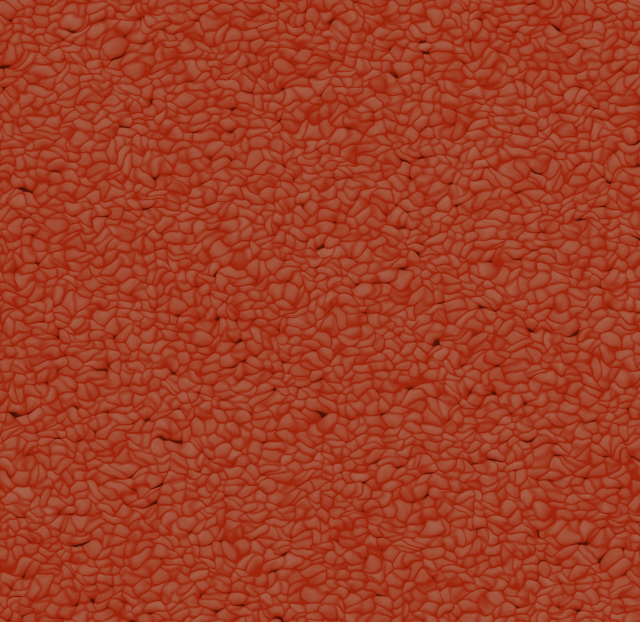
Write a Shadertoy shader that draws this texture.

```glsl
// Brick-red looped pile: small overlapping tufts in loose rows, lit from above.
#define TUFTS vec2(50.0, 64.0)      // tufts per canvas width, across and up
#define JITTER 0.85                 // scatter of tufts inside their cells
#define STRETCH 0.38                // how far tufts depart from round
#define HEIGHT_SPREAD 0.32          // difference in height between tufts
#define LIGHT vec2(-0.24, 0.97)     // direction towards the light
#define SHADOW_DEPTH 0.85
#define LIT_COLOR vec3(0.655, 0.365, 0.275)
#define RED_COLOR vec3(0.620, 0.145, 0.045)
#define CREVICE_COLOR vec3(0.250, 0.055, 0.020)

vec3 hash3(vec2 cell) {
    vec3 h = fract(cell.xyx * vec3(0.1031, 0.1030, 0.0973));
    h += dot(h, h.yxz + 33.33);
    return fract((h.xxy + h.yzz) * h.zyx);
}

// Layered sines: slow, smooth variation in about -1..1
float waves(vec2 p) {
    float sum = 0.0, amp = 0.5;
    for (int i = 0; i < 4; i++) {
        sum += amp * sin(p.x + 1.7 * sin(p.y * 0.8 + float(i))) * cos(p.y * 1.1 + 0.6 * p.x);
        p = mat2(1.5, 1.1, -1.1, 1.5) * p + 2.3;
        amp *= 0.6;
    }
    return sum;
}

// Highest of the overlapping domes: x = height, y = lead over the runner-up, z = tuft id
vec3 tufts(vec2 p) {
    vec2 base = floor(p);
    vec3 top = vec3(-9.0, -9.0, 0.0);
    for (int y = -1; y <= 1; y++)
    for (int x = -1; x <= 1; x++) {
        vec2 cell = base + vec2(x, y);
        vec3 rnd = hash3(cell);
        vec3 form = hash3(cell + 71.7);
        vec2 d = p - cell - 0.5 - JITTER * (rnd.xy - 0.5);
        float angle = 3.14159 * form.x;
        vec2 axis = vec2(cos(angle), sin(angle));
        float squash = STRETCH * form.y;
        d = vec2(dot(d, axis) * (1.0 - 0.6 * squash), dot(d, vec2(-axis.y, axis.x)) * (1.0 + squash));
        float h = HEIGHT_SPREAD * rnd.z - dot(d, d);
        if (h > top.x) top = vec3(h, top.x, form.z);
        else top.y = max(top.y, h);
    }
    return vec3(top.x, top.x - top.y, top.z);
}

void mainImage(out vec4 fragColor, in vec2 fragCoord) {
    vec2 uv = fragCoord / iResolution.x;
    vec2 p = uv * TUFTS;

    // Bend the rows and vary the tuft outlines
    p += 0.9 * vec2(waves(uv * 17.0), waves(uv * 21.0 + 5.0));
    p += 0.16 * vec2(sin(p.y * 2.7 + 2.0 * sin(p.x * 0.9)), sin(p.x * 2.3 + 2.0 * sin(p.y * 1.1)));

    // Shape: slope towards the light and shadow thrown by tufts above
    vec3 tuft = tufts(p);
    float slope = 0.0, shade = 0.0;
    for (int i = 1; i <= 3; i++) {
        float reach = 0.2 * float(i);
        float rise = tufts(p + LIGHT * reach).x - tuft.x;
        if (i == 1) slope = -rise;
        shade = max(shade, rise - 0.8 * reach);
    }

    // Tone: pale crowns, saturated red creases, faint fibre mottling
    float crease = smoothstep(0.0, 0.45, tuft.y);
    float fibre = tufts(p * 2.3 + 17.0).x;
    float tone = 0.25 + 0.38 * crease + 0.6 * tuft.x + 1.1 * slope;
    tone += 0.16 * (tuft.z - 0.5) + 0.22 * fibre + 0.06 * waves(uv * 9.0 + 3.0);
    vec3 color = mix(RED_COLOR, LIT_COLOR, clamp(tone, 0.0, 1.08));

    // Crevices: uneven dark gaps beneath the tufts
    float gap = smoothstep(0.06, 0.34, shade * (1.0 + 0.4 * waves(uv * 40.0)));
    color = mix(color, CREVICE_COLOR, SHADOW_DEPTH * gap);
    fragColor = vec4(color, 1.0);
}
```
